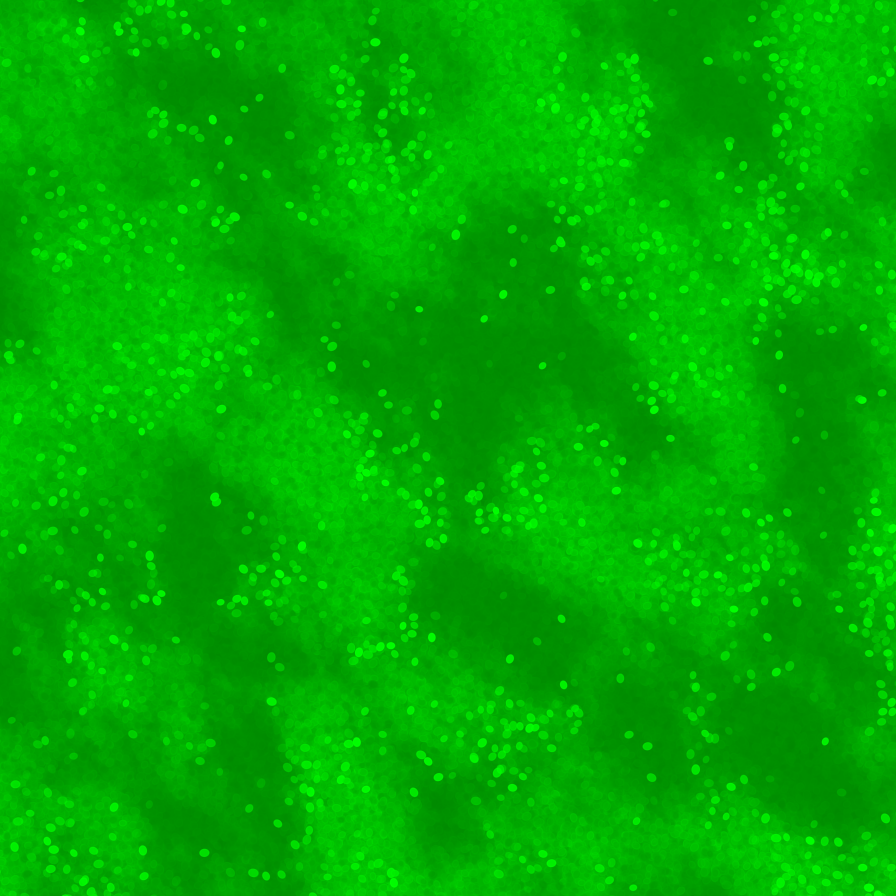
A Shadertoy shader for this texture:

```glsl
// Mottled green foliage: soft slanted patches of light and shade from gradient
// noise, sampled by layers of tiny translucent round grains, then topped with
// bright grains that gather in clusters.

const float GRAIN_CELLS = 80.0;   // grain cells across the canvas
const int LEAF_LAYERS = 6;
const int GLINT_LAYERS = 2;
const float SHADE_GREEN = 0.555;
const float LIGHT_GREEN = 0.75;
const float GLINT_GREEN = 0.95;
const float MAX_GLINT_CHANCE = 0.48;

vec3 hash3(vec2 p) {
    vec3 q = fract(p.xyx * vec3(0.1031, 0.1030, 0.0973));
    q += dot(q, q.yxz + 33.33);
    return fract((q.xxy + q.yzz) * q.zyx);
}

vec2 gradientAt(vec2 cell) {
    float angle = 6.2832 * hash3(cell + 57.0).x;
    return vec2(cos(angle), sin(angle));
}

// Gradient noise, roughly -0.7 to 0.7
float gradientNoise(vec2 p) {
    vec2 i = floor(p), f = fract(p);
    vec2 u = f * f * f * (f * (f * 6.0 - 15.0) + 10.0);
    vec2 e = vec2(0.0, 1.0);
    float low = mix(dot(gradientAt(i), f),
                    dot(gradientAt(i + e.yx), f - e.yx), u.x);
    float high = mix(dot(gradientAt(i + e.xy), f - e.xy),
                     dot(gradientAt(i + e.yy), f - e.yy), u.x);
    return mix(low, high, u.y);
}

float fbm(vec2 p, int octaves) {
    float sum = 0.0, amplitude = 1.0;
    for (int i = 0; i < octaves; i++) {
        sum += amplitude * gradientNoise(p);
        p = mat2(1.6, 1.2, -1.2, 1.6) * p + 11.7;
        amplitude *= 0.58;
    }
    return sum;
}

// Patches of light, 0 to 1, stretched along a steep downward slant
float lightAt(vec2 uv) {
    vec2 slant = normalize(vec2(0.55, -0.83));
    vec2 across = vec2(-slant.y, slant.x);
    vec2 p = vec2(dot(uv, slant) * 4.2, dot(uv, across) * 6.2);
    return smoothstep(-0.53, 0.57, fbm(p + 3.3, 5));
}

// Chance of a bright grain: clustered, rare in the shade
float glintChance(vec2 uv, float light) {
    float cluster = smoothstep(-0.2, 0.5, fbm(uv * 6.0 + 21.4, 3));
    return 0.02 + (MAX_GLINT_CHANCE - 0.02) * cluster * smoothstep(0.02, 0.45, light);
}

// Blends one layer of jittered grains, each lit by the patch at its centre
float paintGrains(float green, vec2 uv, float layer, bool glint,
                  vec2 opacity, float blur) {
    vec2 shift = layer * vec2(0.37, 0.71);
    vec2 p = uv * GRAIN_CELLS + shift;
    vec2 home = floor(p);
    for (int y = -1; y <= 1; y++) {
        for (int x = -1; x <= 1; x++) {
            vec2 cell = home + vec2(x, y);
            vec3 place = hash3(cell + layer * 113.0);
            vec3 look = hash3(cell + layer * 71.0 + 400.0);
            if (glint && place.z > MAX_GLINT_CHANCE) continue;

            // Slightly oval distance, in cell units
            float angle = 6.2832 * look.x;
            vec2 axis = vec2(cos(angle), sin(angle));
            vec2 d = p - cell - place.xy;
            d = vec2(dot(d, axis), dot(d, vec2(-axis.y, axis.x)));
            float radius = mix(0.31, 0.42, look.y);
            float edge = length(d * vec2(0.9, 1.11)) - radius;
            float cover = 1.0 - smoothstep(-blur, blur, edge);
            if (cover <= 0.0) continue;

            vec2 centre = (cell + place.xy - shift) / GRAIN_CELLS;
            float light = lightAt(centre);
            if (glint && place.z > glintChance(centre, light)) continue;

            // Flat body with a faint lighter rim
            float level = glint ? GLINT_GREEN : mix(SHADE_GREEN, LIGHT_GREEN, light);
            float spread = glint ? 0.12 : mix(0.04, 0.17, light);
            float rim = 0.28 * smoothstep(-0.15, -0.04, edge);
            float tint = level + spread * (look.z - 0.52 + rim);
            float alpha = mix(opacity.x, opacity.y, fract(look.y * 7.0 + look.z));
            green = mix(green, tint, cover * alpha);
        }
    }
    return green;
}

void mainImage(out vec4 fragColor, in vec2 fragCoord) {
    vec2 uv = fragCoord / iResolution.y;
    float blur = 0.75 * GRAIN_CELLS / iResolution.y;

    // Leafy ground
    float green = mix(SHADE_GREEN, LIGHT_GREEN, lightAt(uv));
    for (int i = 0; i < LEAF_LAYERS; i++) {
        green = paintGrains(green, uv, float(i) + 1.0, false, vec2(0.3, 0.8), blur);
    }

    // Bright grains
    for (int i = 0; i < GLINT_LAYERS; i++) {
        green = paintGrains(green, uv, float(i) + 20.0, true, vec2(0.1, 1.0), blur);
    }

    fragColor = vec4(0.0, clamp(green, 0.0, 1.0), 0.0, 1.0);
}
```
